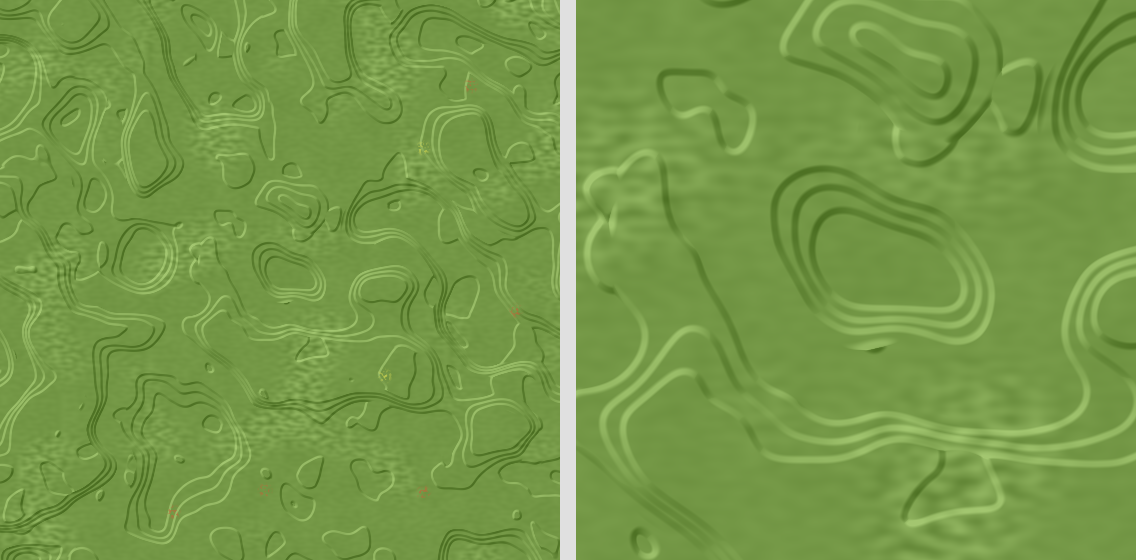
Left: the whole. Right: its middle third, enlarged.
A WebGL 1 fragment shader for this pattern:

```glsl
precision highp float;
// Grassy terraced terrain: embossed contour lines lit from the upper left.

uniform vec2 u_resolution;

const vec3 GRASS = vec3(0.45, 0.59, 0.27);
const vec3 LIGHT_STEP = vec3(0.15, 0.15, 0.135);  // colour change per unit of shade
const vec3 RED_SPECK = vec3(0.74, 0.40, 0.22);
const vec3 YELLOW_SPECK = vec3(0.82, 0.84, 0.32);
const vec2 TO_LIGHT = vec2(-0.707, 0.707);

const float LAND_SCALE = 4.0;       // large land forms across the canvas
const float CLIFF_COUNT = 2.4;      // how often the land rises in a cliff
const float LINES_PER_CLIFF = 3.0;
const float KNOLL_SCALE = 9.0;      // small closed loops on the flats
const float KNOLL_HEIGHT = 1.45;
const float LINE_CORE = 0.0008;     // half widths of a contour line
const float LINE_EDGE = 0.0032;
const float MIN_SLOPE = 5.0;        // keeps flat ground from filling in
const float SLOPE_STEP = 0.0012;
const float SPECK_CELLS = 5.0;
const float SPECK_CHANCE = 0.28;
const float SPECK_RADIUS = 0.016;
const float SPECK_GRAIN = 190.0;

vec2 hash2(vec2 p) {
  vec3 q = fract(vec3(p.xyx) * vec3(0.1031, 0.1030, 0.0973));
  q += dot(q, q.yzx + 33.33);
  return fract((q.xx + q.yz) * q.zy);
}

float cornerSlope(vec2 cell, vec2 corner, vec2 f) {
  float angle = 6.2832 * hash2(cell + corner + 50.0).x;
  return dot(vec2(cos(angle), sin(angle)), f - corner);
}

// Gradient noise, roughly -0.7 to 0.7
float noise(vec2 p) {
  vec2 cell = floor(p);
  vec2 f = p - cell;
  vec2 w = f * f * f * (f * (f * 6.0 - 15.0) + 10.0);
  float low = mix(cornerSlope(cell, vec2(0.0, 0.0), f), cornerSlope(cell, vec2(1.0, 0.0), f), w.x);
  float high = mix(cornerSlope(cell, vec2(0.0, 1.0), f), cornerSlope(cell, vec2(1.0, 1.0), f), w.x);
  return mix(low, high, w.y);
}

// Height counted in contour levels; the flats rest halfway between two lines
float terrain(vec2 p) {
  vec2 q = p + 0.022 * vec2(noise(p * 11.0 + 7.3), noise(p * 11.0 + 31.7));
  float land = noise(q * LAND_SCALE + 3.1) + 0.4 * noise(q * LAND_SCALE * 2.1 + 17.4);
  float rise = land * CLIFF_COUNT;
  float cliff = floor(rise) + smoothstep(0.25, 0.75, fract(rise));
  float knolls = noise(q * KNOLL_SCALE + 41.2) + 0.4 * noise(q * KNOLL_SCALE * 2.3 + 63.8);
  return LINES_PER_CLIFF * cliff + 0.5 + KNOLL_HEIGHT * knolls;
}

// Bright or dark contour line, depending on which way the slope faces
float contourShade(vec2 p, float pixel) {
  float h = terrain(p);
  vec2 slope = vec2(terrain(p + vec2(SLOPE_STEP, 0.0)),
                    terrain(p + vec2(0.0, SLOPE_STEP))) - h;
  slope /= SLOPE_STEP;
  float steepness = max(length(slope), MIN_SLOPE);
  float distanceToLine = abs(fract(h + 0.5) - 0.5) / steepness;
  float line = 1.0 - smoothstep(LINE_CORE, max(LINE_EDGE, LINE_CORE + pixel), distanceToLine);
  float facing = -dot(slope, TO_LIGHT) / steepness;
  return line * sign(facing) * pow(abs(facing) + 0.0001, 0.6);
}

// Pale worn patches with a fine streaky grain
float grassShade(vec2 p) {
  float worn = smoothstep(0.02, 0.45, noise(p * 6.5 + 81.0));
  float grain = noise(p * vec2(65.0, 125.0));
  return worn * (0.22 + 0.95 * grain) + 0.16 * grain + 0.12 * noise(p * 19.0 + 12.0);
}

// Sparse crumbly clusters: coverage in x, yellow share in y
vec2 speckCluster(vec2 p) {
  vec2 cell = floor(p * SPECK_CELLS);
  vec2 pick = hash2(cell + 211.0);
  vec2 centre = (cell + 0.2 + 0.6 * hash2(cell + 137.0)) / SPECK_CELLS;
  float reach = 1.0 - smoothstep(0.3 * SPECK_RADIUS, SPECK_RADIUS, length(p - centre));
  float crumbs = smoothstep(-0.05, 0.3, noise(p * SPECK_GRAIN));
  return vec2(reach * crumbs * step(pick.x, SPECK_CHANCE), step(0.75, pick.y));
}

void main() {
  vec2 p = gl_FragCoord.xy / u_resolution.y;
  float pixel = 1.0 / u_resolution.y;

  float shade = contourShade(p, pixel) + grassShade(p);
  vec3 colour = GRASS + LIGHT_STEP * clamp(shade, -1.1, 1.25);

  vec2 speck = speckCluster(p);
  colour = mix(colour, mix(RED_SPECK, YELLOW_SPECK, speck.y), 0.7 * speck.x);

  gl_FragColor = vec4(colour, 1.0);
}
```
